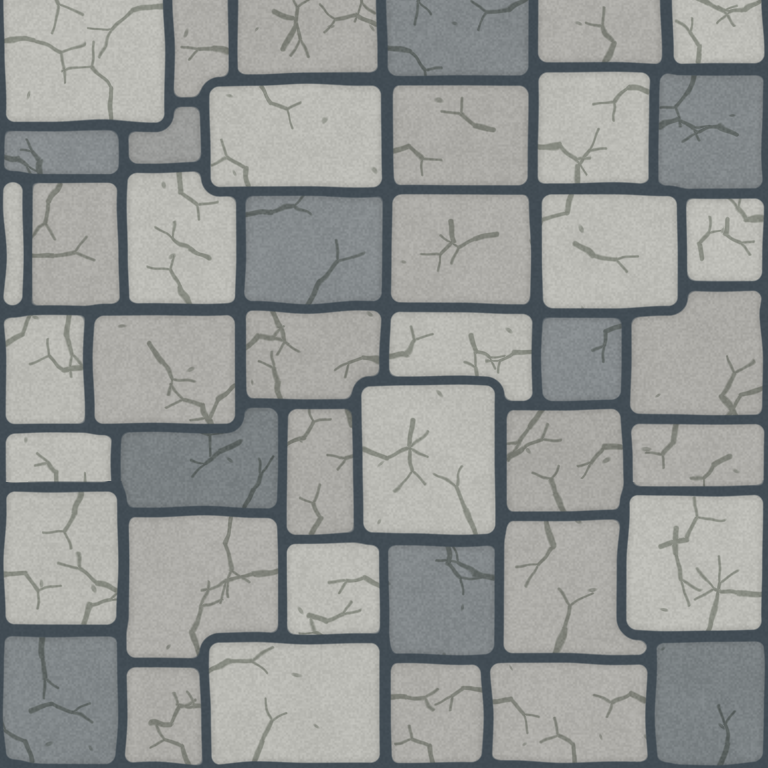
Reproduce this texture procedurally as a WebGL 1 fragment shader.

```glsl
precision highp float;

uniform vec2 u_resolution;

const vec2 GRID = vec2(6.0, 6.7);          // stones across and down
const vec2 WALL_RANGE = vec2(0.25, 0.75);  // joint position inside its cell
const float GROWTH = 0.22;                 // how far some stones notch others
const float GAP = 0.0125;
const float CORNER = 0.012;
const float EDGE = 0.0014;
const float WOBBLE = 0.006;
const float SMALL_AREA = 0.0032;
const float CRACK_CHANCE = 0.66;
const float FLOATING_CHANCE = 0.14;
const float CRACK_REACH = 0.38;
const vec2 CRACK_WIDTH = vec2(0.0034, 0.0017);
const float SPECK_GRID = 11.0;
const float GRAIN = 0.06;

const vec3 GROUT = vec3(0.26, 0.30, 0.33);
const vec3 LIGHT = vec3(0.735, 0.735, 0.712);
const vec3 WARM = vec3(0.672, 0.668, 0.650);
const vec3 GREY = vec3(0.60, 0.605, 0.598);
const vec3 SLATE = vec3(0.53, 0.55, 0.56);
const vec3 DARK_SLATE = vec3(0.48, 0.505, 0.515);
const vec3 CRACK_TINT = vec3(0.69, 0.71, 0.68);

vec3 hash3(vec2 p) {
  vec3 q = fract(p.xyx * vec3(0.1031, 0.1030, 0.0973));
  q += dot(q, q.yxz + 33.33);
  return fract((q.xxy + q.yzz) * q.zyx);
}

float noise(vec2 p) {
  vec2 i = floor(p), f = fract(p);
  f = f * f * (3.0 - 2.0 * f);
  vec2 e = vec2(1.0, 0.0);
  return mix(mix(hash3(i).x, hash3(i + e).x, f.x),
             mix(hash3(i + e.yx).x, hash3(i + e.xx).x, f.x), f.y);
}

vec2 noise2(vec2 p) { return vec2(noise(p), noise(p + 57.0)) - 0.5; }

vec2 rotate(vec2 v, float a) {
  return vec2(v.x * cos(a) - v.y * sin(a), v.x * sin(a) + v.y * cos(a));
}

float segment(vec2 p, vec2 a, vec2 b) {
  vec2 ab = b - a;
  return length(p - a - ab * clamp(dot(p - a, ab) / dot(ab, ab), 0.0, 1.0));
}

float smoothMax(float a, float b, float k) {
  float h = max(k - abs(a - b), 0.0) / k;
  return max(a, b) + h * h * k * 0.25;
}

// Each cell holds one joint, upright and level in turn; outer joints are straight
float wall(vec2 cell) {
  bool upright = mod(cell.x + cell.y, 2.0) < 0.5;
  float at = mix(WALL_RANGE.x, WALL_RANGE.y, hash3(cell + 20.0).x);
  bool outer = upright ? (cell.x < 0.5 || cell.x > GRID.x - 0.5) : cell.y < 0.5;
  return (upright ? cell.x : cell.y) + (outer ? 0.5 : at);
}

// Five families, never the same for two neighbours
float family(vec2 id) { return mod(id.x + 2.0 * id.y, 5.0); }

// Left, bottom, right, top; family 0 grows over its neighbours
vec4 stoneBounds(vec2 id) {
  float a = wall(id - 1.0), b = wall(id - vec2(1.0, 0.0));
  float c = wall(id - vec2(0.0, 1.0)), d = wall(id);
  vec4 r = mod(id.x + id.y, 2.0) < 0.5 ? vec4(a, c, d, b) : vec4(b, a, c, d);
  if (family(id) < 0.5) {
    vec2 side = step(0.5, hash3(id + 71.0).xy);
    r += GROWTH * vec4(side - 1.0, side);
  }
  r.xz = clamp(r.xz, 0.5, GRID.x + 0.5);
  r.yw = max(r.yw, 0.5);
  return (r - 0.5) / GRID.xyxy;
}

float stoneDistance(vec2 p, vec4 r) {
  vec2 q = abs(p - 0.5 * (r.xy + r.zw)) - 0.5 * (r.zw - r.xy - GAP) + CORNER;
  return length(max(q, 0.0)) + min(max(q.x, q.y), 0.0) - CORNER;
}

// Forked cracks running in from the sides
float cracks(vec2 p, vec2 id, vec2 center, vec2 extent) {
  float d = 1.0, reach = CRACK_REACH * min(extent.x, extent.y);
  for (int k = 0; k < 4; k++) {
    float side = float(k);
    vec3 h = hash3(id + side * vec2(17.0, 31.0) + 5.0);
    if (h.z > CRACK_CHANCE) continue;
    vec2 n = rotate(vec2(1.0, 0.0), side * 1.5708);
    vec2 a = n + vec2(-n.y, n.x) * (h.x - 0.5) * 1.4;
    a = center + extent * a * (h.z < FLOATING_CHANCE ? 0.5 : 1.0);
    vec2 dir = rotate(-n, (h.y - 0.5) * 1.2);
    for (int s = 0; s < 3; s++) {
      float along = float(s) / 2.0;
      vec2 b = a + dir * reach;
      d = min(d, segment(p, a, b) - mix(CRACK_WIDTH.x, CRACK_WIDTH.y, along));
      float bend = (hash3(id * 3.0 + vec2(side * 13.0, along * 46.0)).x - 0.5) * 2.2;
      vec2 fork = rotate(dir, bend > 0.0 ? -0.8 : 0.8) * reach * 0.8;
      if (s == 1) d = min(d, segment(p, b, b + fork) - CRACK_WIDTH.y);
      dir = rotate(dir, bend);
      a = b;
    }
  }
  return d;
}

float specks(vec2 p) {
  vec2 cell = floor(p * SPECK_GRID);
  vec3 h = hash3(cell + 130.0);
  vec2 q = rotate(p - (cell + 0.25 + 0.5 * h.xy) / SPECK_GRID, h.x * 6.3);
  return h.z > 0.5 ? length(q * vec2(0.6, 1.2)) - 0.0035 * h.z : 1.0;
}

void main() {
  vec2 uv = gl_FragCoord.xy / u_resolution;
  float soft = max(EDGE, 0.75 / min(u_resolution.x, u_resolution.y));
  vec2 p = uv + WOBBLE * noise2(uv * 15.0);

  // Nearest plain stone and nearest grown stone
  vec2 cell = floor(p * GRID + 0.5), plainId = cell, grownId = cell;
  float plain = 1.0, grown = 1.0;
  for (int y = 0; y < 2; y++) {
    for (int x = 0; x < 2; x++) {
      vec2 id = cell + vec2(float(x), float(y));
      float d = stoneDistance(p, stoneBounds(id));
      if (family(id) < 0.5) {
        if (d < grown) { grown = d; grownId = id; }
      } else if (d < plain) { plain = d; plainId = id; }
    }
  }
  float notched = smoothMax(plain, GAP - grown, CORNER);
  float dist = min(grown, notched);
  vec2 id = grown < notched ? grownId : plainId;
  vec4 bounds = stoneBounds(id);
  vec2 extent = 0.5 * (bounds.zw - bounds.xy - GAP);
  bool isSmall = extent.x * extent.y < SMALL_AREA;

  // Stone colour
  float kind = family(id);
  vec3 h = hash3(id + 40.0);
  bool pale = (kind < 0.5 || abs(kind - 2.0) < 0.5) != (h.x > 0.82);
  vec3 stone = pale ? LIGHT : (isSmall ? GREY : WARM);
  if (abs(kind - 3.0) < 0.5) stone = mix(SLATE, DARK_SLATE, h.y);
  stone += (h.z - 0.5) * 0.02 + (noise(uv * 35.0) - 0.5) * 0.02;
  stone *= 1.0 - 0.07 * smoothstep(-0.009, 0.0, dist);

  // Wear
  vec2 rough = p + 0.005 * noise2(uv * 65.0);
  float crack = isSmall ? 1.0 : cracks(rough, id, 0.5 * (bounds.xy + bounds.zw), extent);
  float wear = 0.9 * (1.0 - smoothstep(-soft, soft, crack));
  wear = max(wear, 0.7 * (1.0 - smoothstep(-soft, soft, specks(rough))));
  stone *= mix(vec3(1.0), CRACK_TINT, wear);

  float cover = 1.0 - smoothstep(-soft, soft, dist);
  float grain = (noise(uv * 380.0) - 0.5) * GRAIN * mix(0.4, 1.0, cover);
  gl_FragColor = vec4(mix(GROUT, stone, cover) + grain, 1.0);
}
```
